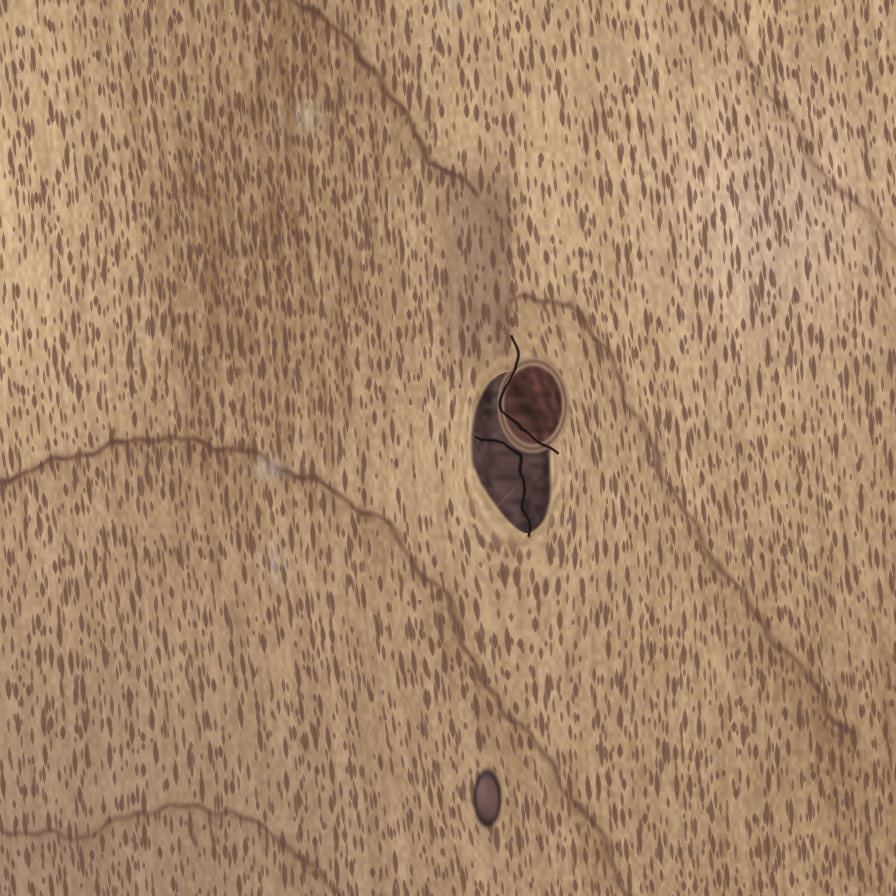
Reproduce this texture procedurally as a WebGL 2 fragment shader.

```glsl
#version 300 es
precision highp float;
// Weathered golden wood: dashed pores, wandering growth lines and a cracked knot.
#define PORE_DEPTH .72
#define GRAIN_CONTRAST .3
#define GRAIN_LEAN .08
#define KNOT_BEND .0024
#define LINE_WIDTH .0035
#define PALE vec3(.84,.715,.565)
#define BROWN vec3(.47,.35,.245)
#define PORE vec3(.38,.27,.23)
#define ASH vec3(.61,.51,.45)
#define KNOT vec3(.3,.23,.22)
#define CRACK vec3(.1,.07,.08)
uniform vec2 u_resolution;
out vec4 fragColor;

float hash(vec2 p) {
  vec3 q = fract(p.xyx * vec3(.1031, .103, .0973));
  q += dot(q, q.yzx + 33.33);
  return fract((q.x + q.y) * q.z);
}
float noise(vec2 p) {
  vec2 i = floor(p), f = fract(p);
  f *= f * (3. - 2. * f);
  return mix(mix(hash(i), hash(i + vec2(1, 0)), f.x),
             mix(hash(i + vec2(0, 1)), hash(i + 1.), f.x), f.y);
}
float gauss(float x) { return exp(-x * x); }
float fill(float d, float soft) { return 1. - smoothstep(-soft, soft, d); }
float blob(vec2 p, float x, float y, float rx, float ry) {
  return gauss(length((p - vec2(x, y)) / vec2(rx, ry)));
}
float ellipse(vec2 p, vec2 center, vec2 radius) {
  return (length((p - center) / radius) - 1.) * radius.x;
}
// Signed distance to a six-point path; negative below a path running rightward
float path(vec2 p, float[12] v) {
  float best = 9., side = 1.;
  for (int i = 0; i < 10; i += 2) {
    vec2 a = vec2(v[i], v[i + 1]), e = vec2(v[i + 2], v[i + 3]) - a, w = p - a;
    float d = length(w - e * clamp(dot(w, e) / dot(e, e), 0., 1.));
    if (d < best) { best = d; side = e.x * w.y - e.y * w.x; }
  }
  return side < 0. ? -best : best;
}
// Dark core in x, wide shade on the lower side in y
vec2 growth(vec2 p, float[12] v) {
  float d = path(p, v);
  return vec2(gauss(d / LINE_WIDTH), exp(-abs(d) / (d < 0. ? .028 : .006)));
}
// Tapered dashes, one per cell, columns shifted at random
float pores(vec2 g, vec2 cells, float seed, float amount) {
  vec2 q = g * cells;
  float column = floor(q.x);
  q.y += 17. * hash(vec2(column, seed));
  vec2 id = vec2(column, floor(q.y)) + seed, f = fract(q) - .5;
  float t = f.y / mix(.16, .48, hash(id + 3.));
  float x = f.x - .45 * (hash(id + 7.) - .5);
  return fill(abs(x) - .23 * (1. - t * t), .1) * step(hash(id), amount);
}

void main() {
  vec2 p = gl_FragCoord.xy / u_resolution;
  float aa = 1. / u_resolution.y;

  // Grain coordinates part around both knots
  vec2 k = (p - vec2(.575, .495)) * vec2(1, .55), s = (p - vec2(.544, .109)) * vec2(1, .55), g = p;
  g.x += GRAIN_LEAN * p.y + .003 * sin(p.y * 13. + p.x * 9.);
  g.x -= k.x * KNOT_BEND / (dot(k, k) + .0022) + s.x * .0003 / (dot(s, s) + .0005);

  // Broad light and dark areas
  float streak = blob(p, .29, .76, .13, .3);
  float clear = blob(p, .46, .46, .11, .08);
  float column = smoothstep(.47, .53, p.x) * fill(p.x - .57, .004)
               * smoothstep(.56, .64, p.y) * fill(p.y - .8, .04);
  float tone = .68 + .25 * blob(p, 0., .74, .13, .3) + .17 * blob(p, .75, .82, .26, .28)
    - .3 * streak + .08 * clear - .22 * blob(p, 1., .12, .22, .25)
    - .15 * blob(p, .2, 0., .35, .3) - .36 * column;

  // Fine streaks and grit
  float fiber = noise(g * vec2(190, 16)) - .5;
  float grit = noise(g * vec2(300, 150) + 40.) - .5;
  tone += GRAIN_CONTRAST * (fiber * (.7 + .8 * streak + column) + grit)
        + .14 * (noise(g * vec2(35, 5)) - .5);

  // Growth lines
  vec2 w = p + .0035 * (sin(p.yx * vec2(71, 83)) + .5 * sin(p.yx * vec2(163, 191)));
  vec2 lines = growth(w, float[12](.32,1.01, .39,.955, .425,.91, .455,.865, .485,.82, .53,.785));
  lines = max(lines, .75 * growth(w, float[12](.573,.665, .638,.664, .69,.583, .742,.466, .807,.362, .95,.18)));
  lines = max(lines, .95 * growth(w, float[12](-.01,.458, .08,.492, .17,.513, .26,.499, .35,.466, .43,.414)));
  lines = max(lines, .75 * growth(w, float[12](.43,.414, .495,.336, .534,.245, .6,.167, .664,.075, .71,-.01)));
  lines = max(lines, .7 * growth(w, float[12](-.01,.075, .08,.065, .18,.1, .26,.095, .34,.043, .39,-.01)));
  lines = max(lines, .5 * growth(w, float[12](.785,1.01, .82,.96, .846,.92, .91,.82, .95,.775, 1.01,.72)));
  tone -= .27 * lines.y;

  // Rings hugging the knot
  float around = ellipse(p, vec2(.575, .495), vec2(.052, .095));
  tone += .13 * sin(around * 620. + 5. * noise(p * 30.)) * exp(-abs(around) / .018);

  vec3 color = mix(BROWN, PALE, clamp(tone, -.15, 1.12));
  color = mix(color, ASH, .45 * blob(p, .05, 0., .45, .36) + .5 * column);
  color += vec3(.03, .04, .08) * blob(p, .86, .75, .11, .12);
  color = mix(color, PORE, .68 * lines.x * (.65 + .7 * noise(p * 90.)));

  // Pores in three sizes
  float dashes = 0., amount = .42 + .25 * streak - .25 * clear;
  for (float n = 0.; n < 3.; n++)
    dashes = max(dashes, (1. - .12 * n) * pores(g, vec2(82, 27) + n * vec2(33, 10), 11. + 29. * n, amount));
  color = mix(color, PORE, PORE_DEPTH * dashes * smoothstep(-.01, .015, around));

  // Main knot: pointed body, pale collar, round lobe
  float h = clamp((p.y - .405) / .18, 0., 1.);
  float body = abs(p.x - mix(.588, .57, smoothstep(0., .5, h))) - .094 * pow(h, .6) * sqrt(1. - h);
  float lobe = ellipse(p, vec2(.595, .548), vec2(.032, .043));
  vec3 heart = KNOT * (.95 + .5 * fiber + .4 * grit);
  color = mix(color, heart, fill(body, .003) * step(.405, p.y) * step(p.y, .585));
  color = mix(color, mix(BROWN, ASH, .5 + .5 * sin(lobe * 1100.)), .85 * fill(lobe - .008, .002));
  color = mix(color, heart * vec3(1.08, .93, .88), fill(lobe, .0025));

  // Small knot with a dark rim
  float bud = ellipse(p, vec2(.544, .109), vec2(.014, .029));
  color = mix(color, KNOT * (1.25 + fiber), fill(bud, .002));
  color = mix(color, CRACK, .55 * gauss(bud / .0022));

  // Cracks
  float split = abs(path(w, float[12](.574,.625, .574,.586, .564,.57, .5625,.544, .58,.516, .619,.497)));
  float fork = abs(path(w, float[12](.53,.514, .56,.508, .579,.486, .5885,.46, .582,.427, .59,.398)));
  color = mix(color, CRACK, .92 * fill(min(split, fork) - .0015, .0007 + .5 * aa));

  // Scratch and pale scuffs
  float scratch = abs(p.x - p.y - .12) + .2 * max(abs(p.x - .537) - .036, 0.);
  color = mix(color, PALE, .4 * fill(scratch, .0025));
  float scuff = blob(p, .508, .996, .008, .008) + .7 * blob(p, .3, .478, .018, .012)
    + .7 * blob(p, .305, .37, .012, .025) + .5 * blob(p, .34, .87, .025, .02);
  color = mix(color, vec3(.8, .76, .72), clamp(scuff * (.55 + 1.2 * fiber), 0., .8));
  fragColor = vec4(clamp(color, 0., 1.), 1);
}
```
